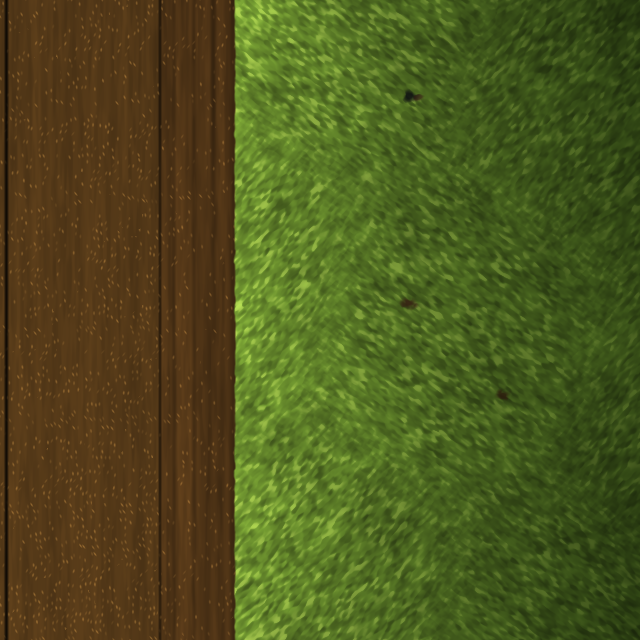
This texture is drawn by a three.js fragment shader. Its source:

```glsl
// Dark speckled wooden boards beside a sunlit lawn that fades into shade.
varying vec2 vUv;

vec2 hash2(vec2 p) {
  vec3 q = fract(p.xyx * vec3(0.1031, 0.1030, 0.0973));
  q += dot(q, q.yzx + 33.33);
  return fract((q.xx + q.yz) * q.zy);
}

// Cellular noise: random tones blended softly between scattered points.
float cells(vec2 p) {
  vec2 id = floor(p), f = fract(p);
  float tone = 0.0, total = 0.0;
  for (int j = -1; j <= 1; j++) {
    for (int i = -1; i <= 1; i++) {
      vec2 o = vec2(float(i), float(j));
      vec2 away = o + hash2(id + o + 200.0) - f;
      float weight = exp(-4.5 * dot(away, away));
      tone += weight * hash2(id + o + 317.0).x;
      total += weight;
    }
  }
  return tone / total;
}

// Blades stretched along a given direction.
float blades(vec2 p, float angle) {
  vec2 along = vec2(cos(angle), sin(angle));
  vec2 q = vec2(dot(p, along), dot(p, vec2(-along.y, along.x)));
  return 0.7 * cells(q * vec2(95.0, 210.0)) + 0.3 * cells(q * vec2(60.0, 120.0) + 31.0);
}

// Small slanted flecks in columns that are shifted at random.
float flecks(vec2 p, float density) {
  vec2 q = p * vec2(150.0, 85.0);
  q.x += 0.8 * sin(p.y * 37.0) + 0.5 * sin(p.y * 91.0);
  q.y += 9.0 * hash2(vec2(floor(q.x), 3.0)).x;
  vec2 id = floor(q);
  vec2 rnd = hash2(id + 71.0);
  vec2 d = fract(q) - 0.3 - 0.4 * hash2(id + 13.0);
  d.x += d.y * (rnd.y - 0.5);
  float shape = 1.0 - smoothstep(0.0, 0.34, length(d * vec2(0.9, 0.85)));
  return shape * step(rnd.x, density) * (0.25 + 0.75 * rnd.y);
}

float groove(float x, float center, float width) {
  return 1.0 - smoothstep(0.0, width, abs(x - center));
}

vec3 wood(vec2 p) {
  float trim = smoothstep(0.245, 0.255, p.x);
  float grain = cells(p * vec2(100.0, 2.0)) - 0.5;
  float fine = cells(p * vec2(230.0, 22.0) + 40.0) - 0.5;
  vec3 col = mix(vec3(0.325, 0.219, 0.092), vec3(0.305, 0.200, 0.085), trim);
  col *= 1.0 + grain * mix(0.14, 0.35, trim) + fine * 0.16;
  col *= 1.0 + 0.03 * sin(p.x * 48.0 + sin(p.y * 5.0)) + 0.06 * (0.5 - p.y);

  // Golden flecks, denser on the wide board and lower down
  float density = mix(0.42, 0.24, trim) * (1.15 - 0.4 * p.y);
  density *= 0.5 + cells(p * vec2(22.0, 16.0));
  col += vec3(0.24, 0.18, 0.09) * flecks(p, density);

  // Board joints and the shaded outer edge
  col *= 1.0 - 0.8 * groove(p.x, 0.010, 0.005);
  col *= 1.0 - 0.5 * groove(p.x, 0.250, 0.004);
  col *= 1.0 - 0.18 * groove(p.x, 0.272, 0.005);
  col *= 1.0 - 0.18 * groove(p.x, 0.303, 0.006);
  col *= 1.0 - 0.25 * groove(p.x, 0.333, 0.007) * smoothstep(0.3, 0.9, p.y);
  return col * (1.0 - 0.2 * smoothstep(0.355, 0.367, p.x));
}

// Soft dark mark with an uneven outline.
float mark(vec2 p, vec2 center, float radius) {
  vec2 d = (p - center) * vec2(0.8, 1.15);
  float rough = 0.008 * (cells(p * 150.0) - 0.5);
  return 1.0 - smoothstep(radius * 0.2, radius, length(d) + rough);
}

vec3 lawn(vec2 p) {
  float lean = smoothstep(-0.8, 0.8, sin(p.x * 9.0 + p.y * 3.0) + 0.6 * sin(p.y * 11.0 - p.x * 5.0));
  float blade = mix(blades(p, 0.85), blades(p + 0.7, -0.65), lean) - 0.5;
  float tuft = cells(p * vec2(38.0, 46.0)) - 0.5;
  float patchTone = cells(p * 9.0 + 5.0) - 0.5;

  // Light falls off to the right, most of all in the corners
  float x = p.x - 0.367;
  float light = exp(-1.3 * x - 1.2 * x * x * (0.7 + 2.0 * abs(p.y - 0.45)));
  light += 0.10 * exp(-x * 50.0);
  vec3 col = mix(vec3(0.105, 0.165, 0.042), vec3(0.415, 0.555, 0.178), light);
  col *= 1.0 + 0.72 * blade + 0.18 * tuft + 0.12 * patchTone;

  // Pale dry tips
  float tips = smoothstep(0.10, 0.32, blade);
  col += vec3(0.10, 0.07, 0.06) * tips * (0.15 + light);

  // Scattered marks
  col = mix(col, vec3(0.06, 0.07, 0.07), 0.9 * mark(p, vec2(0.641, 0.849), 0.012));
  col = mix(col, vec3(0.20, 0.12, 0.08), 0.7 * mark(p, vec2(0.653, 0.847), 0.008));
  col = mix(col, vec3(0.20, 0.12, 0.07), 0.9 * mark(p, vec2(0.638, 0.525), 0.012));
  col = mix(col, vec3(0.17, 0.11, 0.05), 0.85 * mark(p, vec2(0.788, 0.383), 0.011));
  return col;
}

void main() {
  // Grass tips make the border slightly ragged
  float border = 0.367 + 0.003 * (cells(vUv * vec2(20.0, 90.0)) - 0.5);
  float grass = smoothstep(border - 0.002, border + 0.002, vUv.x);
  gl_FragColor = vec4(mix(wood(vUv), lawn(vUv), grass), 1.0);
}
```
